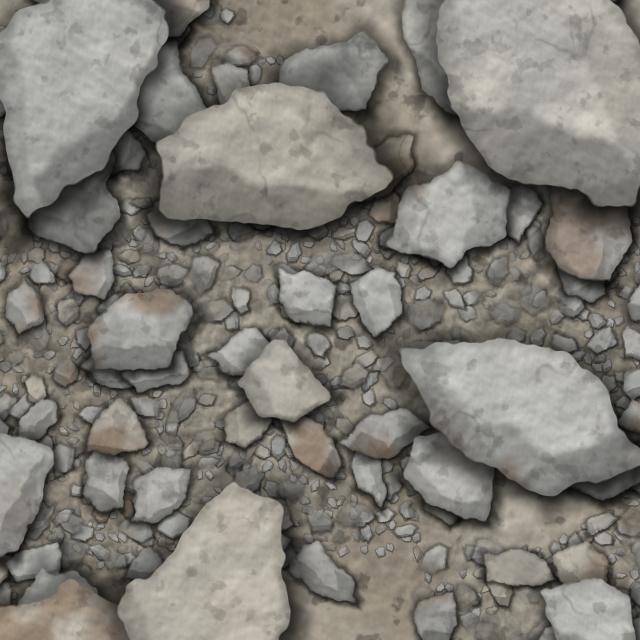
Give the GLSL for this texture, as a WebGL 2 fragment shader.

```glsl
#version 300 es
precision highp float;
// Weathered grey boulders, broken stones and gravel lying on pale sandy ground.

uniform vec2 u_resolution;
out vec4 fragColor;

const float TAU = 6.28319;
const int SIDES = 6;
const vec2 LIGHT = vec2(-0.35, 0.94);

float hash(vec2 p) {
    return fract(sin(dot(p, vec2(127.1, 311.7))) * 43758.5);
}

float noise(vec2 p) {
    vec2 i = floor(p), f = fract(p);
    f = f * f * (3.0 - 2.0 * f);
    return mix(mix(hash(i), hash(i + vec2(1, 0)), f.x),
               mix(hash(i + vec2(0, 1)), hash(i + vec2(1, 1)), f.x), f.y);
}

float fbm(vec2 p) {
    float sum = 0.0, amp = 0.5;
    for (int i = 0; i < 4; i++) {
        sum += amp * noise(p);
        p = mat2(1.6, 1.2, -1.2, 1.6) * p + 3.7;
        amp *= 0.5;
    }
    return sum / 0.9375;
}

float smoothMin(float a, float b, float k) {
    float h = max(k - abs(a - b), 0.0) / k;
    return min(a, b) - 0.25 * h * h * k;
}

// Slope of a rough surface towards the light
float relief(vec2 p, float scale) {
    return fbm(p * scale) - fbm(p * scale + LIGHT * 0.4);
}

// High where loose debris gathers
float debris(vec2 p) {
    return noise(p * 3.3 + 5.2);
}

vec3 ground(vec2 p) {
    vec3 sand = mix(vec3(0.575, 0.54, 0.48), vec3(0.68, 0.655, 0.60),
                    smoothstep(0.25, 0.7, fbm(p * 5.0)));
    float loose = smoothstep(0.4, 0.75, debris(p));
    sand = mix(sand, vec3(0.46, 0.44, 0.40), 0.5 * loose);
    float grain = 0.18 * (fbm(p * 75.0) - 0.5) + (0.2 + 0.5 * loose) * relief(p, 45.0);
    float specks = smoothstep(0.66, 0.78, fbm(p * 32.0 + 9.0));
    return sand * (1.0 + grain) * (1.0 - 0.25 * specks);
}

// Mineral colour with blotches, rust stains, pits and fine cracks
vec3 stone(vec2 p, vec2 id, float tone) {
    vec2 q = p + 3.0 * hash(id + 2.3);
    float blotch = fbm(q * 9.0);
    float warmth = smoothstep(0.55, 1.0, hash(id + 8.1)) * 0.6 + 0.5 * (blotch - 0.45);
    vec3 color = tone * mix(vec3(1.0, 1.0, 0.98), vec3(1.0, 0.95, 0.85), clamp(warmth, 0.0, 1.0));
    color *= 0.93 + 0.11 * hash(id + 4.9);
    float rust = smoothstep(0.5, 0.7, fbm(q * 9.0 + 20.0)) * smoothstep(0.6, 0.9, hash(id + 6.4));
    color = mix(color, vec3(0.52, 0.43, 0.35), 0.65 * rust);
    float crack = 1.0 - smoothstep(0.0, 0.03, abs(fbm(q * 8.0 + 40.0) - 0.5));
    crack *= smoothstep(0.45, 0.7, noise(q * 13.0));
    float pits = smoothstep(0.62, 0.75, fbm(q * 42.0));
    float rough = 0.16 * (blotch - 0.5) + 0.26 * relief(q, 18.0) + 0.26 * relief(q, 55.0);
    return color * (1.0 + rough) * (1.0 - 0.12 * crack - 0.13 * pits);
}

// One layer of faceted rocks on a jittered grid, partly buried, with contact shadows
vec3 drawRocks(vec3 color, vec2 p, float size, float density, float gather,
               float tone, float shadowing, float burial, float seed) {
    vec2 shift = vec2(7.3, 4.1) * seed;
    vec2 g = p / size + shift;
    vec2 warp = 0.15 * (vec2(fbm(g * 4.5), fbm(g * 4.5 + 17.0)) - 0.5);
    float soft = max(0.002, 1.0 / u_resolution.y) / size;
    float exposed = 1.0 - burial * smoothstep(0.42, 0.62, fbm(p * 13.0 + seed));
    for (int y = -1; y <= 1; y++)
    for (int x = -1; x <= 1; x++) {
        vec2 cell = floor(g) + vec2(x, y);
        if (fract(dot(cell, vec2(0.7549, 0.5698)) + seed * 0.37) > density) continue;
        vec2 id = cell + seed * 31.7;
        vec2 center = cell + 0.5 + 0.55 * (vec2(hash(id), hash(id + 9.2)) - 0.5);
        if (debris((center - shift) * size) < gather) continue;

        float turn = TAU * hash(id + 1.7);
        mat2 spin = mat2(cos(turn), -sin(turn), sin(turn), cos(turn));
        float squeeze = mix(0.72, 0.96, hash(id + 3.1));
        vec2 q = spin * (g + warp - center) * vec2(squeeze, 1.0 / squeeze);
        vec2 localLight = spin * LIGHT;
        float radius = 0.31 + 0.13 * hash(id + 5.5);

        // Intersect half planes; each also lights its own sloping side
        float depth = 1.0, shade = 1.0;
        for (int i = 0; i < SIDES; i++) {
            vec2 key = id + 1.37 * float(i);
            float angle = (float(i) + 0.65 * hash(key + 0.4)) * TAU / float(SIDES);
            vec2 dir = vec2(cos(angle), sin(angle));
            float inset = radius * (0.76 + 0.32 * hash(key + 0.8)) - dot(q, dir);
            float slope = hash(key + 0.6);
            float bevel = radius * (0.04 + 0.65 * slope * slope);
            float side = 0.88 + 0.15 * dot(dir, localLight);
            shade = mix(shade, side, 1.0 - smoothstep(bevel - 0.03, bevel + 0.015, inset));
            depth = smoothMin(depth, inset, 0.03);
        }
        float reach = 0.14;
        if (depth < -reach) continue;

        float below = 0.72 - 0.28 * dot(normalize(q + 0.0001), localLight);
        float shadow = smoothstep(-reach, 0.02, depth);
        color *= 1.0 - shadowing * exposed * below * shadow;
        float cover = smoothstep(-soft, soft, depth) * exposed;
        if (cover > 0.0) {
            shade *= mix(0.86, 1.0, smoothstep(0.0, 0.06, depth));
            color = mix(color, stone(p, id, tone) * shade, cover);
        }
    }
    return color;
}

void main() {
    vec2 p = gl_FragCoord.xy / u_resolution.y;
    vec3 color = ground(p);
    // Grit first, boulders last
    color = drawRocks(color, p, 0.019, 0.60, 0.56, 0.63, 0.50, 0.9, 1.0);
    color = drawRocks(color, p, 0.034, 0.60, 0.58, 0.63, 0.65, 0.8, 6.0);
    color = drawRocks(color, p, 0.056, 0.62, 0.54, 0.64, 0.75, 0.6, 2.0);
    color = drawRocks(color, p, 0.105, 0.60, 0.47, 0.66, 0.82, 0.0, 3.0);
    color = drawRocks(color, p, 0.210, 0.55, 0.0, 0.69, 0.86, 0.0, 4.0);
    color = drawRocks(color, p, 0.420, 0.64, 0.0, 0.715, 0.86, 0.0, 5.0);
    fragColor = vec4(clamp(color, 0.0, 1.0), 1.0);
}
```
